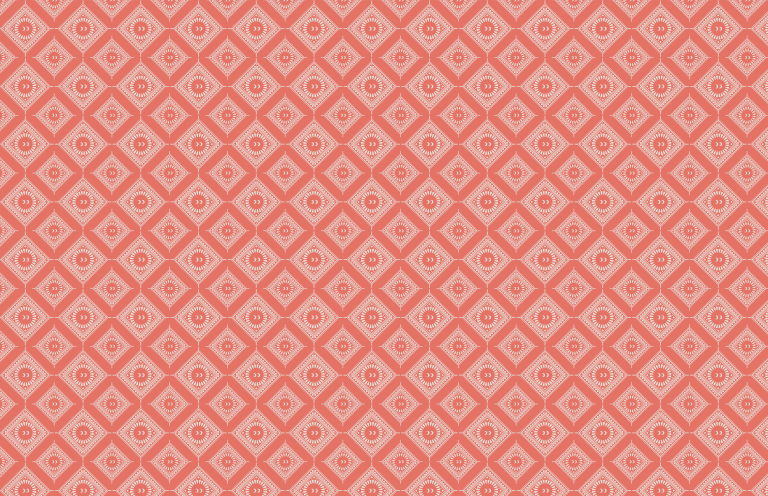
This pattern is drawn by a Shadertoy shader. Its source:

```glsl
// Coral lattice of large and small cream diamonds with banded borders and rayed medallions.

const vec3 CORAL = vec3(0.893, 0.450, 0.400);
const vec3 CREAM = vec3(0.900, 0.865, 0.840);

const float COLUMNS = 13.3;               // repeats across the canvas width
const vec2 ORIGIN = vec2(0.438, 0.093);   // first large centre, in repeats
const float LARGE_HALF = 0.445;           // half diagonals, in repeats
const float SMALL_HALF = 0.345;
const float LARGE_RAYS = 24.0;
const float SMALL_RAYS = 20.0;
const float LARGE_TEETH = 7.0;
const float SMALL_TEETH = 6.0;
const float TIP_REACH = 1.10;             // tip hairline end, in half diagonals
const float RAY_INNER = 0.28;
const float RAY_OUTER = 0.42;
const int SAMPLES = 4;                    // subsamples per pixel side

const float TAU = 6.2831853;

float fillShape(float dist, float blur) {
    return clamp(0.5 - dist / blur, 0.0, 1.0);
}

float stripe(float x, float centre, float halfWidth, float blur) {
    return fillShape(abs(x - centre) - halfWidth, blur);
}

// Nested outlines, dots and teeth; the diamond has half diagonal 1.
float border(vec2 q, float teeth, float blur) {
    vec2 a = abs(q);
    float level = a.x + a.y;
    float along = a.x - a.y;

    float ink = stripe(level, 0.925, 0.020, blur);
    ink = max(ink, stripe(level, 0.745, 0.020, blur));
    ink = max(ink, stripe(level, 0.625, 0.014, blur));

    // Stitched outer edge
    float stitch = abs(fract(along * teeth * 2.0) - 0.5) / (teeth * 2.0);
    ink = max(ink, stripe(level, 0.985, 0.014, blur) * fillShape(stitch - 0.024, blur));

    // Row of triangles
    float wave = abs(fract(along * teeth) - 0.5) * 2.0;
    float height = (level - 0.785) / 0.105;
    float tooth = max((height - wave) * 0.06, 0.785 - level);
    ink = max(ink, fillShape(tooth, blur));

    // Row of beads
    float beadPitch = 0.5 / teeth;
    float beadX = (fract(along / beadPitch) - 0.5) * beadPitch;
    ink = max(ink, fillShape(length(vec2(beadX, level - 0.685)) - 0.027, blur));

    // Hairlines joining the tips
    float reach = max(a.x, a.y);
    float tip = max(min(a.x, a.y) - 0.014, max(0.96 - reach, reach - TIP_REACH));
    return max(ink, fillShape(tip, blur));
}

// Tapered rays around a pair of crescents.
float medallion(vec2 q, float rays, float blur) {
    float radius = length(q);
    float sector = TAU / rays;
    float angle = (fract(atan(q.y, q.x) / sector) - 0.5) * sector;
    float taper = smoothstep(RAY_INNER - 0.05, RAY_OUTER, radius);
    float ray = abs(angle) * radius - mix(0.010, 0.036, taper);
    ray = max(ray, max(RAY_INNER - radius, radius - RAY_OUTER));
    float ink = fillShape(ray, blur);

    vec2 leaf = vec2(abs(q.x) - 0.075, q.y);
    leaf.x *= sign(q.x);
    leaf.x = q.x < 0.0 ? -abs(q.x) + 0.075 : q.x - 0.075;
    float crescent = max(length(leaf) - 0.075, 0.062 - length(leaf + vec2(0.040, 0.0)));
    ink = max(ink, fillShape(crescent, blur));

    // Lozenge and bead in each corner
    vec2 a = abs(q);
    vec2 corner = vec2(max(a.x, a.y), min(a.x, a.y));
    float lozenge = abs(corner.x - 0.515) + corner.y - 0.042;
    float bead = length(corner - vec2(0.455, 0.085)) - 0.020;
    return max(ink, fillShape(min(lozenge, bead), blur));
}

float motif(vec2 p, float halfSize, float rays, float teeth, float blur) {
    vec2 q = p / halfSize;
    blur /= halfSize;
    return max(border(q, teeth, blur), medallion(q, rays, blur));
}

float lattice(vec2 p, float blur) {
    vec2 largeCell = fract(p + 0.5) - 0.5;
    vec2 smallCell = fract(p) - 0.5;
    return max(motif(largeCell, LARGE_HALF, LARGE_RAYS, LARGE_TEETH, blur),
               motif(smallCell, SMALL_HALF, SMALL_RAYS, SMALL_TEETH, blur));
}

void mainImage(out vec4 fragColor, in vec2 fragCoord) {
    float scale = COLUMNS / iResolution.x;
    float blur = scale / float(SAMPLES);
    float ink = 0.0;
    for (int j = 0; j < SAMPLES; j++) {
        for (int i = 0; i < SAMPLES; i++) {
            vec2 jitter = (vec2(i, j) + 0.5) / float(SAMPLES) - 0.5;
            ink += lattice((fragCoord + jitter) * scale - ORIGIN, blur);
        }
    }
    ink /= float(SAMPLES * SAMPLES);
    fragColor = vec4(mix(CORAL, CREAM, ink), 1.0);
}
```
